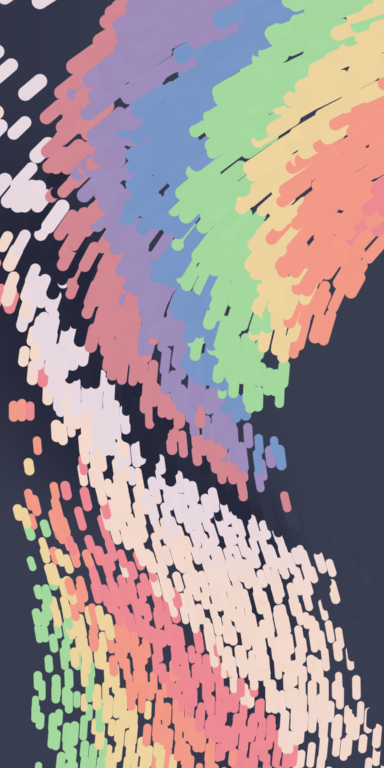
This background is drawn by a WebGL 2 fragment shader. Its source:

```glsl
#version 300 es
precision highp float;
// Rainbow bands of rounded brush dashes sweeping along a curved flow over dark navy.

uniform vec2 u_resolution;
out vec4 fragColor;

const float CELL = 0.026;
const vec3 NAVY = vec3(0.225, 0.24, 0.315);
const vec3 SHADOW = vec3(0.145, 0.155, 0.225);
const vec3 PINK = vec3(0.83, 0.53, 0.57);
const vec3 PURPLE = vec3(0.62, 0.55, 0.73);
const vec3 BLUE = vec3(0.47, 0.59, 0.78);
const vec3 GREEN = vec3(0.64, 0.85, 0.62);
const vec3 YELLOW = vec3(0.93, 0.83, 0.62);
const vec3 ORANGE = vec3(0.95, 0.60, 0.53);
const vec3 CORAL = vec3(0.93, 0.54, 0.58);
const vec3 PEACH = vec3(0.95, 0.85, 0.80);
const vec3 WHITE = vec3(0.91, 0.85, 0.88);

float hash(vec2 p) {
    return fract(sin(dot(p, vec2(127.1, 311.7))) * 43758.5453);
}

float bump(float x, float center, float width) {
    float t = (x - center) / width;
    return exp(-t * t);
}

// Linear path through four evenly spaced knots.
float path(vec4 k, float s) {
    float a = mix(k.x, k.y, clamp(s, 0.0, 1.0));
    float b = mix(a, k.z, clamp(s - 1.0, 0.0, 1.0));
    return mix(b, k.w, clamp(s - 2.0, 0.0, 1.0));
}

// Replaces the ink to the right of an edge; alpha is the dash density.
vec4 band(vec4 ink, vec3 color, float density, float x, float edge) {
    return x > edge ? vec4(color, density) : ink;
}

float gapEdge(float depth) {
    return path(vec4(0.10, 0.21, 0.84, 0.98), (depth - 0.47) / 0.495) - 0.11 * bump(depth, 1.23, 0.15);
}

// Density that thins out around the lower end of a band.
float tail(float depth, float end) {
    return mix(0.56, 0.82, smoothstep(0.5, 0.95, depth)) * (1.0 - smoothstep(end - 0.1, end + 0.08, depth));
}

// Ink at a place: x runs rightward, depth runs downward from the top.
vec4 inkAt(float x, float depth) {
    vec4 ink = vec4(NAVY, 0.0);
    // Lower sweep, sparse in its upper left
    float s = (depth - 0.47) / 0.495;
    float warm = mix(0.13, 0.9, smoothstep(1.28, 1.52, depth));
    float pale = mix(0.12, 0.88, smoothstep(0.5, 0.95, depth));
    pale *= 1.0 - 0.4 * smoothstep(0.68, 0.88, x) * smoothstep(1.4, 1.6, depth);
    ink = band(ink, GREEN, warm * 0.75, x, path(vec4(-0.24, -0.06, 0.09, 0.12), s));
    ink = band(ink, YELLOW, warm, x, path(vec4(-0.22, -0.05, 0.12, 0.28), s));
    ink = band(ink, ORANGE, warm, x, path(vec4(-0.20, -0.04, 0.155, 0.43), s));
    ink = band(ink, CORAL, warm, x, path(vec4(-0.15, 0.00, 0.20, 0.58), s));
    ink = band(ink, PEACH, pale, x, path(vec4(-0.08, 0.09, 0.34, 0.77), s));
    ink = band(ink, mix(WHITE, PEACH, smoothstep(1.3, 1.6, depth)), pale, x,
               path(vec4(-0.03, 0.12, 0.52, 0.81), s));
    ink = band(ink, mix(SHADOW, NAVY, smoothstep(0.6, 0.8, x)),
               0.45 * smoothstep(0.3, 0.8, depth), x, gapEdge(depth));
    // Upper sweep, pushed off to the right below its tail
    s = depth / 0.47;
    x += 0.05 * bump(depth, 0.25, 0.12) - 4.0 * max(0.0, depth - 1.29);
    ink = band(ink, PINK, tail(depth, 1.27), x, path(vec4(0.31, 0.14, 0.28, 0.74), s));
    ink = band(ink, PURPLE, tail(depth, 1.20), x, path(vec4(0.345, 0.255, 0.405, 0.77), s));
    ink = band(ink, BLUE, tail(depth, 1.16), x, path(vec4(0.625, 0.34, 0.505, 0.85), s));
    ink = band(ink, GREEN, tail(depth, 1.03), x, path(vec4(0.80, 0.485, 0.55, 0.93), s));
    ink = band(ink, YELLOW, tail(depth, 0.93), x, path(vec4(0.99, 0.645, 0.69, 0.99), s));
    ink = band(ink, ORANGE, tail(depth, 0.88), x, path(vec4(1.34, 0.755, 0.775, 1.02), s));
    ink = band(ink, CORAL, tail(depth, 0.88), x, path(vec4(1.40, 1.02, 0.82, 1.03), s));
    return band(ink, NAVY, 0.0, x, path(vec4(1.46, 1.08, 0.80, 0.85), s));
}

vec2 flowAt(float x, float depth) {
    float degrees = path(vec4(26.0, 40.0, 83.0, 109.0), depth / 0.47);
    degrees -= 25.0 * smoothstep(1.4, 2.0, depth);
    degrees -= 18.0 * (x - 0.5) * (1.0 - smoothstep(0.5, 1.0, depth));
    return vec2(cos(radians(degrees)), sin(radians(degrees)));
}

float capsule(vec2 p, vec2 axis, float halfLength, float radius) {
    float along = clamp(dot(p, axis), -halfLength, halfLength);
    return length(p - axis * along) - radius;
}

void main() {
    vec2 p = gl_FragCoord.xy / u_resolution.x;
    float top = u_resolution.y / u_resolution.x;
    float pixel = 1.0 / u_resolution.x;

    // Ground, darkest around the gap between the sweeps
    float shade = bump(p.x, gapEdge(top - p.y) - 0.08, 0.29) * (1.0 - smoothstep(0.65, 0.85, p.x));
    vec3 color = mix(NAVY, SHADOW, shade * mix(0.35, 1.0, smoothstep(0.2, 0.7, top - p.y)));

    // Overlapping dashes on a jittered grid, upper ones in front
    vec2 home = floor(p / CELL);
    for (int j = -3; j <= 3; j++) {
        for (int i = -3; i <= 3; i++) {
            vec2 id = home + vec2(i, j);
            vec2 jitter = vec2(hash(id), hash(id + 17.3));
            vec2 center = (id + jitter) * CELL;
            float depth = top - center.y;
            float stray = (hash(id + 41.7) - 0.5) * 0.09;
            vec4 ink = inkAt(center.x + stray, depth);
            if (hash(id + 73.1) >= ink.a) continue;

            float size = mix(0.6, 1.18, hash(id + 5.9)) * mix(0.7, 1.0, smoothstep(0.05, 0.25, center.x));
            float halfLength = path(vec4(0.045, 0.038, 0.027, 0.020), depth / 0.47) * size;
            float radius = path(vec4(0.019, 0.018, 0.0142, 0.0108), depth / 0.47);
            radius *= mix(0.85, 1.12, hash(id + 61.4));
            float d = capsule(p - center, flowAt(center.x, depth), halfLength, radius);
            vec3 tint = ink.rgb + (hash(id + 29.2) - 0.5) * 0.012;
            color = mix(color, tint, 1.0 - smoothstep(-pixel, pixel, d));
        }
    }
    fragColor = vec4(color, 1.0);
}
```
